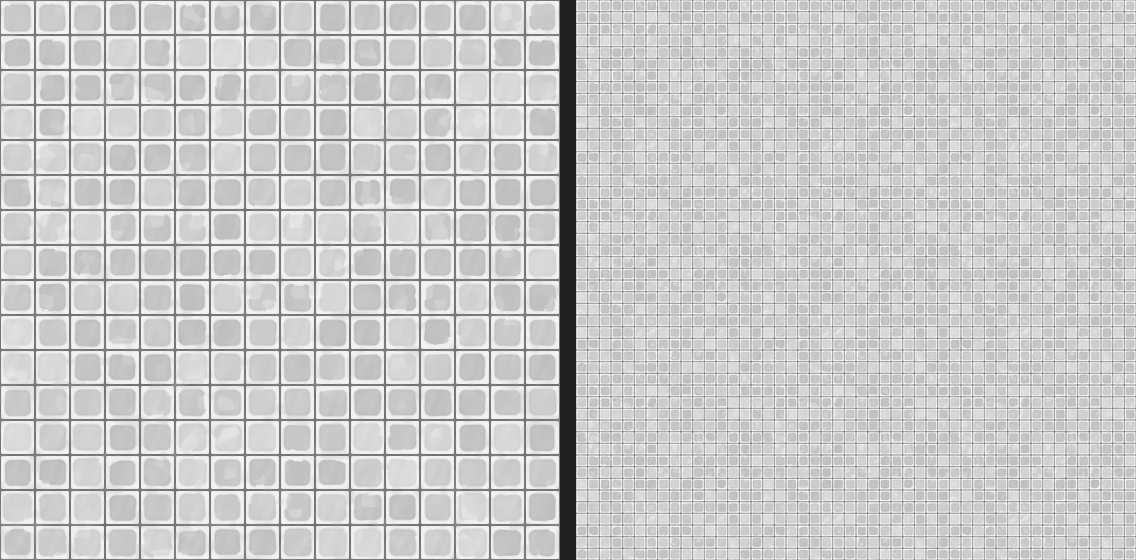
Left, the tile; right, the same tile 3 across and 3 down.
Write a WebGL 2 fragment shader that draws this texture.

```glsl
#version 300 es
precision highp float;
// Pale glazed mosaic: 16 by 16 square tiles with white bevels and dark grout.
// Each tile holds a hand-painted rounded grey centre with its own tone; wrapped
// noise and soft cellular patches add brush streaks, smudges and worn edges.
uniform vec2 u_resolution;
out vec4 fragColor;

const float TILES = 16.0;

float hash(vec2 p) {
    vec3 q = fract(p.xyx * 0.1031);
    q += dot(q, q.yzx + 33.33);
    return fract((q.x + q.y) * q.z);
}

// Value noise that wraps after a whole number of lattice cells
float noise(vec2 p, float period) {
    vec2 i = floor(p), f = fract(p);
    f = f * f * (3.0 - 2.0 * f);
    vec2 a = mod(i, period), b = mod(i + 1.0, period);
    return mix(mix(hash(a), hash(vec2(b.x, a.y)), f.x),
               mix(hash(vec2(a.x, b.y)), hash(b), f.x), f.y);
}

// Cellular patches of flat tone with softly blended borders
float paintPatches(vec2 p, float period) {
    vec2 cell = floor(p);
    float total = 0.0, weights = 0.0;
    for (int y = -1; y <= 1; y++) {
        for (int x = -1; x <= 1; x++) {
            vec2 c = cell + vec2(x, y), w = mod(c, period);
            vec2 site = c + 0.15 + 0.7 * vec2(hash(w + 11.0), hash(w + 57.0));
            float weight = exp(-22.0 * dot(p - site, p - site));
            total += weight * hash(w + 131.0);
            weights += weight;
        }
    }
    return total / max(weights, 1e-9);
}

float roundedBox(vec2 p, vec2 halfSize, float radius) {
    vec2 q = abs(p) - halfSize + radius;
    return length(max(q, 0.0)) + min(max(q.x, q.y), 0.0) - radius;
}

void main() {
    vec2 uv = gl_FragCoord.xy / u_resolution;
    float pixel = TILES / min(u_resolution.x, u_resolution.y);
    vec2 grid = uv * TILES;
    vec2 id = mod(floor(grid), TILES);
    vec2 local = fract(grid) - 0.5;

    // Per-tile character
    float pale = pow(hash(id + 3.0), 2.2);
    vec2 shift = (vec2(hash(id + 21.0), hash(id + 43.0)) - 0.5) * 0.025;
    vec2 grow = (vec2(hash(id + 65.0), hash(id + 87.0)) - 0.5) * 0.03;

    // Wrapped paint layers
    float smudge = noise(uv * 48.0, 48.0);
    float cloud = noise(uv * 24.0 + 0.5, 24.0);
    float grain = noise(uv * 128.0, 128.0);
    vec2 warp = 0.35 * vec2(smudge, cloud);
    float daub = paintPatches(uv * 40.0 + warp, 40.0);
    float worn = smoothstep(0.78, 0.9, daub) * smoothstep(0.4, 0.65, cloud);

    // Painted centre, wobbling and eaten into by worn patches
    float centre = roundedBox(local - shift, 0.368 + 0.02 * pale + grow, 0.17);
    centre += (smudge - 0.5) * 0.035 + worn * 0.045;
    float soft = max(0.022 + 0.02 * pale, pixel * 0.6);
    float fill = 1.0 - smoothstep(-soft, soft, centre);

    // Steep diagonal brush streaks, confined to each tile
    vec2 stroke = vec2(local.x * 6.0 - local.y * 2.2, local.y * 1.2);
    float streak = noise(stroke + 40.0 + 30.0 * hash(id + 9.0), 256.0);
    float tone = mix(0.762, 0.865, pale);
    tone += (streak - 0.5) * 0.026 + (daub - 0.5) * 0.018 + worn * 0.035;
    tone -= 0.014 * (1.0 - smoothstep(0.0, 0.05, abs(centre + 0.035)));

    // White bevel with a grey halo and faint stains
    float bevel = mix(0.953, 0.885, 1.0 - smoothstep(-0.01, 0.06, centre));
    bevel -= 0.06 * smoothstep(0.55, 0.9, smudge) + 0.025 * cloud * grain;
    float glaze = mix(bevel, tone, fill);

    // Grout lines, slightly chipped and uneven in tone
    float edge = roundedBox(local, vec2(0.468), 0.035) + (grain - 0.5) * 0.007;
    float aa = max(0.007, pixel * 0.5);
    float grout = 0.44 + 0.06 * grain + 0.05 * smoothstep(0.7, 0.95, cloud);
    float shade = mix(glaze, grout, smoothstep(-aa, aa, edge));

    fragColor = vec4(vec3(shade), 1.0);
}
```
